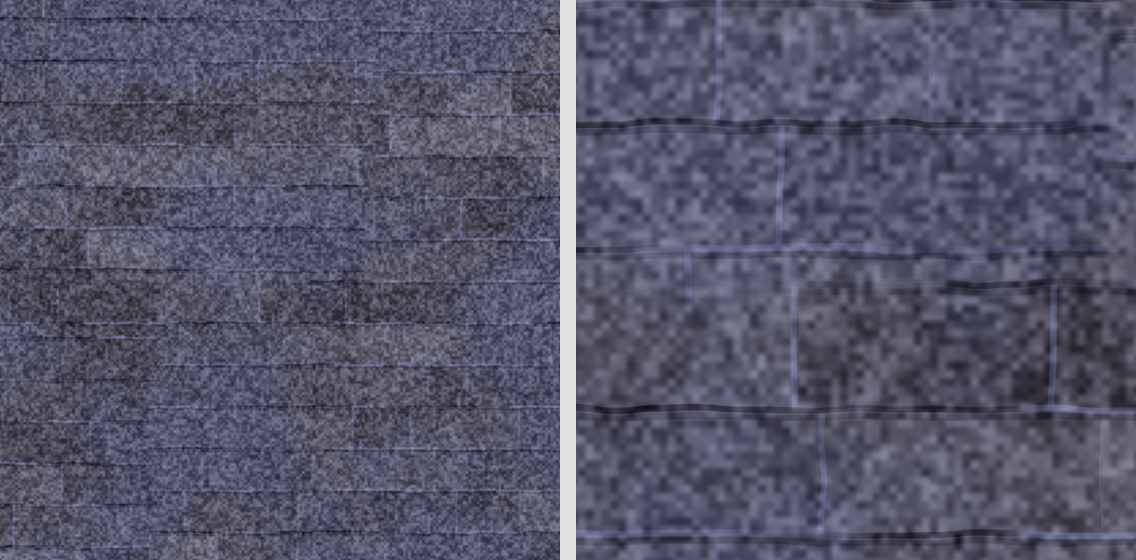
Left: the whole. Right: its middle third, enlarged.
A WebGL 1 fragment shader for this texture:

```glsl
precision highp float;
uniform vec2 u_resolution;

#define ROWS 13.4
#define COLUMNS 6.7
#define BASE_OFFSET 0.67
#define JOINT_HALF_WIDTH 0.0019
#define JOINT_JITTER 0.58
#define GRAIN_SCALE 205.0
#define GRAIN_STRENGTH 0.37
#define DARK_STONE vec3(0.282, 0.268, 0.322)
#define LIGHT_STONE vec3(0.405, 0.400, 0.465)
#define BLUE_STONE vec3(0.335, 0.350, 0.465)
#define MORTAR vec3(0.430, 0.450, 0.610)
#define SHADOW vec3(0.150, 0.140, 0.200)

float hash(vec2 p) {
  vec3 q = fract(vec3(p.xyx) * 0.1031);
  q += dot(q, q.yzx + 33.33);
  return fract((q.x + q.y) * q.z);
}

float noise(vec2 p) {
  vec2 i = floor(p);
  vec2 f = fract(p);
  f = f * f * (3.0 - 2.0 * f);
  return mix(mix(hash(i), hash(i + vec2(1.0, 0.0)), f.x),
             mix(hash(i + vec2(0.0, 1.0)), hash(i + vec2(1.0, 1.0)), f.x), f.y);
}

float fbm(vec2 p) {
  float sum = 0.0;
  float weight = 0.5;
  for (int i = 0; i < 4; i++) {
    sum += weight * noise(p);
    p = p * 2.03 + 17.3;
    weight *= 0.5;
  }
  return sum / 0.9375;
}

// Coverage of a soft line at distance d
float stroke(float d, float halfWidth) {
  float px = 1.0 / min(u_resolution.x, u_resolution.y);
  return 1.0 - smoothstep(halfWidth - px, halfWidth + px, abs(d));
}

// Horizontal position of a vertical joint, in column units
float jointAt(float i, float row) {
  return i + 0.5 + JOINT_JITTER * (hash(vec2(i + 40.0, row + 71.0)) - 0.5);
}

// One coursed layout; shift raises its courses by a part of a row
vec3 wall(vec2 uv, float shift) {
  vec2 p = uv + 0.003 * (vec2(noise(uv * 42.0), noise(uv * 42.0 + 90.0)) - 0.5);
  float v = p.y * ROWS - BASE_OFFSET - shift + 2.0;
  float row = floor(v) + floor(shift * 100.0);
  float u = p.x * COLUMNS + mod(row, 2.0) * 0.5 + 0.35 * hash(vec2(row, 8.0)) + 3.0;
  float column = floor(u);
  float brick = column - 1.0 + step(jointAt(column, row), u);

  // Stone tone, varied per brick and weathered in patches
  float top = smoothstep(0.80, 0.90, uv.y);
  float tone = pow(hash(vec2(brick + 11.0, row + 29.0)), 1.5);
  tone = mix(tone, 0.45, 0.65 * top);
  tone += 0.6 * (fbm(uv * 13.0 + 5.0) - 0.5);
  vec3 color = mix(DARK_STONE, LIGHT_STONE, clamp(tone, 0.0, 1.0));
  float blue = smoothstep(0.42, 0.68, fbm(uv * 5.0 + 31.0) + 0.22 * top);
  color = mix(color, BLUE_STONE, 0.65 * blue);

  // Vertical joints, some faint or missing
  float upright = 0.0;
  for (int k = -1; k <= 1; k++) {
    float i = column + float(k);
    float visible = smoothstep(0.12, 0.55, hash(vec2(i + 5.0, row + 53.0)));
    float d = (u - jointAt(i, row)) / COLUMNS;
    upright = max(upright, visible * stroke(d, JOINT_HALF_WIDTH));
  }

  // Bed joints, pale with a shaded lower lip, dark where eroded
  float bed = (fract(v + 0.5) - 0.5) / ROWS;
  float wear = noise(vec2(uv.x * 9.0, floor(v + 0.5) * 7.3 + shift * 50.0));
  float eroded = smoothstep(0.50, 0.72, wear + 0.12 * top);
  float lip = stroke(bed + 0.0045, JOINT_HALF_WIDTH);
  color = mix(color, SHADOW, 0.35 * lip);
  color = mix(color, MORTAR, 0.75 * upright * (0.6 + 0.4 * noise(uv * 60.0)));
  vec3 bedColor = mix(MORTAR, SHADOW, eroded);
  float bedFade = 0.45 + 0.45 * noise(uv * 24.0 + 61.0);
  return mix(color, bedColor, bedFade * stroke(bed, JOINT_HALF_WIDTH));
}

void main() {
  vec2 uv = gl_FragCoord.xy / u_resolution;

  // Patches of wall whose courses do not line up
  vec2 seam = uv + 0.06 * (vec2(fbm(uv * 8.0), fbm(uv * 8.0 + 47.0)) - 0.5);
  float upperLeft = smoothstep(0.68, 0.65, seam.x) * smoothstep(0.48, 0.51, seam.y);
  float lowerLeft = smoothstep(0.29, 0.27, seam.x) * smoothstep(0.42, 0.39, seam.y);
  vec3 color = wall(uv, 0.0);
  color = mix(color, wall(uv, 0.28), upperLeft);
  color = mix(color, wall(uv, 0.65), lowerLeft);

  // Rough pitted grain
  float grain = 0.62 * noise(uv * GRAIN_SCALE) + 0.38 * noise(uv * GRAIN_SCALE * 0.53 + 19.0) - 0.5;
  color += GRAIN_STRENGTH * grain * vec3(0.97, 0.98, 1.08);
  gl_FragColor = vec4(clamp(color, 0.0, 1.0), 1.0);
}
```
